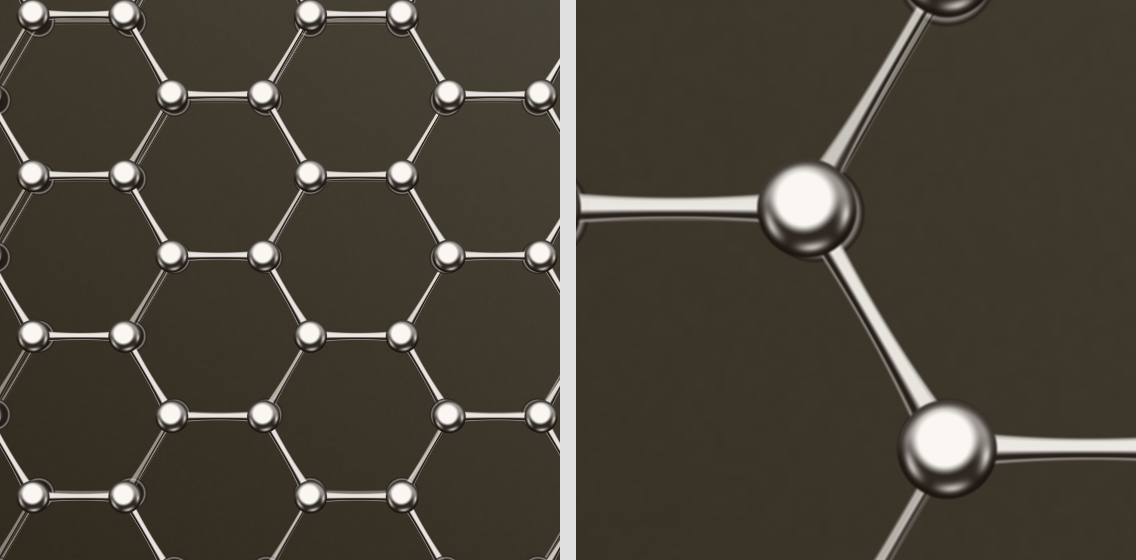
Left: the whole. Right: its middle third, enlarged.
Give the GLSL for this pattern, as a WebGL 1 fragment shader.

```glsl
precision highp float;
// Chrome molecular mesh: polished balls joined by flared rods in a hexagonal net.
// Two staggered copies of one rectangular cell each hold a pair of balls and three
// rods; a dim, slightly shifted layer behind them gives the net its depth.

uniform vec2 u_resolution;

const vec2 PERIOD = vec2(0.4954, 0.2869);
const vec2 PAIR_CENTRE = vec2(0.1410, 0.6862);
const float HALF_BOND = 0.0820;
const float BALL_RADIUS = 0.0295;
const vec2 VANISHING_POINT = vec2(0.62, 0.42);

float hash(vec2 p) {
  vec3 q = fract(vec3(p.xyx) * 0.1031);
  q += dot(q, q.yzx + 33.33);
  return fract((q.x + q.y) * q.z);
}

float noise(vec2 p) {
  vec2 i = floor(p), f = fract(p);
  f = f * f * (3.0 - 2.0 * f);
  return mix(mix(hash(i), hash(i + vec2(1, 0)), f.x),
             mix(hash(i + vec2(0, 1)), hash(i + vec2(1, 1)), f.x), f.y);
}

vec3 chrome(float tone) {
  return mix(vec3(0.07, 0.04, 0.02), vec3(0.98, 0.97, 0.95), clamp(tone, 0.0, 1.0));
}

vec3 backdrop(vec2 p) {
  float light = clamp(0.12 + 0.36 * p.x + 0.52 * p.y, 0.0, 1.0);
  vec3 col = mix(vec3(0.180, 0.150, 0.105), vec3(0.280, 0.260, 0.215), light);
  return col + 0.008 * (noise(p * 160.0) - 0.5);
}

// Rod from a to b; widths holds the half-widths at start, middle and end.
vec3 drawRod(vec3 under, vec2 p, vec2 a, vec2 b, vec3 widths, float strength, float blur) {
  vec2 axis = b - a;
  float len = length(axis);
  vec2 dir = axis / len;
  float t = dot(p - a, dir) / len;
  float side = dot(p - a, vec2(-dir.y, dir.x));
  float e = clamp(t, 0.0, 1.0);
  float w = widths.y + (widths.x - widths.y) * pow(1.0 - e, 3.0)
                     + (widths.z - widths.y) * pow(e, 3.0);
  float u = side / w;
  float tone = mix(0.08, 0.96, smoothstep(-0.55, 0.0, u));
  tone += 0.5 * smoothstep(-0.65, -0.95, u);
  tone -= 0.25 * smoothstep(0.6, 1.0, u);
  float cover = 1.0 - smoothstep(w - blur, w + blur, abs(side));
  cover *= step(0.0, t) * step(t, 1.0);
  return mix(under, chrome(tone), cover * strength);
}

// Mirror ball: pale top, dark faceted underside, big soft highlight.
vec3 drawBall(vec3 under, vec2 d, float seed, float strength, float blur) {
  vec2 n = d / BALL_RADIUS;
  float r = length(n);
  float angle = atan(n.y, n.x);
  float tone = mix(0.12, 0.58, smoothstep(-0.35, 0.35, n.y));
  float facets = 0.5 + 0.5 * cos(angle * 5.0 + 1.2 * seed);
  float band = exp(-pow((r - 0.80) / 0.10, 2.0));
  tone += 0.60 * band * facets * smoothstep(0.3, -0.2, n.y);
  float glow = length(n - vec2(-0.07, 0.17) - 0.06 * (seed - 0.5));
  tone = mix(tone, 1.0, 1.0 - smoothstep(0.50, 0.74, glow));
  tone *= 1.0 - 0.65 * smoothstep(0.80, 0.97, r);
  float cover = 1.0 - smoothstep(-blur, blur, d.x * n.x / max(r, 0.001)
                + d.y * n.y / max(r, 0.001) - BALL_RADIUS);
  return mix(under, chrome(tone), cover * strength);
}

// Rear ball, seen as a dark disc with a thin lit edge.
vec3 drawShadowBall(vec3 under, vec2 d, float blur) {
  float edge = length(d) - BALL_RADIUS;
  float lit = exp(-pow((edge + 0.004) / 0.002, 2.0));
  float cover = 1.0 - smoothstep(-blur, blur, edge);
  return mix(under, chrome(0.07 + 0.42 * lit), cover * 0.85);
}

void main() {
  vec2 p = gl_FragCoord.xy / u_resolution.y;
  float blur = max(0.0012, 0.75 / u_resolution.y);
  vec3 col = backdrop(p);
  vec2 left = vec2(-HALF_BOND, 0.0), right = vec2(HALF_BOND, 0.0);
  vec2 upper = 0.5 * PERIOD + left;
  vec2 lower = vec2(upper.x, -upper.y);

  // Rods and the rear layer
  for (int k = 0; k < 2; k++) {
    vec2 origin = PAIR_CENTRE + 0.5 * PERIOD * float(k);
    vec2 cell = floor((p - origin) / PERIOD + 0.5);
    vec2 centre = origin + cell * PERIOD;
    vec2 q = p - centre;
    vec2 shift = 0.021 * (VANISHING_POINT - centre);
    float fade = smoothstep(-0.1, 0.9, 0.6 * centre.x + 0.5 * centre.y);
    col = drawRod(col, q - shift, right, upper, vec3(0.004, 0.002, 0.003), 0.40, blur);
    col = drawRod(col, q - shift, left, right, vec3(0.007, 0.004, 0.007), 0.35, blur);
    col = drawShadowBall(col, q - left - shift, blur);
    col = drawShadowBall(col, q - right - shift, blur);
    col = drawRod(col, q, left, right, vec3(0.0115, 0.0046, 0.0105), 0.95, blur);
    col = drawRod(col, q, right, lower, vec3(0.0085, 0.0046, 0.0125), 0.95, blur);
    col = drawRod(col, q, right, upper, vec3(0.0110, 0.0034, 0.0045), mix(0.45, 0.95, fade), blur);
  }

  // Front balls
  for (int k = 0; k < 2; k++) {
    vec2 origin = PAIR_CENTRE + 0.5 * PERIOD * float(k);
    vec2 cell = floor((p - origin) / PERIOD + 0.5);
    vec2 q = p - origin - cell * PERIOD;
    float seed = hash(cell + 17.0 + 5.0 * float(k));
    col = drawBall(col, q - left, seed, 1.0, blur);
    col = drawBall(col, q - right, 1.0 - seed, 1.0, blur);
  }
  gl_FragColor = vec4(col, 1.0);
}
```
